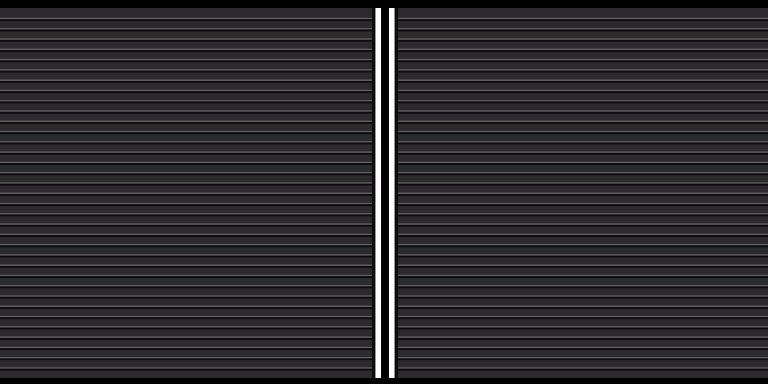
Reproduce this pattern procedurally as a Shadertoy shader.

```glsl
// Dark ribbed shutter: 36 slats across two panels, split by a pair of white rails.

// Box-filtered coverage of the interval [lo, hi] for a pixel of the given size
float band(float x, float lo, float hi, float pixel) {
    return clamp((x - lo) / pixel + 0.5, 0.0, 1.0)
         - clamp((x - hi) / pixel + 0.5, 0.0, 1.0);
}

float slope(float cell) {
    return 2.0 * fract(sin(cell * 127.1) * 43758.5) - 1.0;
}

float gradientNoise(float x) {
    float cell = floor(x), f = x - cell;
    float fade = f * f * f * (f * (f * 6.0 - 15.0) + 10.0);
    return mix(slope(cell) * f, slope(cell + 1.0) * (f - 1.0), fade);
}

// Slat face with a lit lip and a shadowed groove below it; row grows downwards
vec3 slats(float row, float pixel) {
    float seam = floor(row + 0.5);
    float offset = row - seam;
    float inside = step(0.5, seam) * step(seam, 35.5);

    float tint = gradientNoise(floor(row) * 0.37 + 0.2);
    vec3 color = vec3(0.172, 0.163, 0.178) + vec3(-0.012, 0.012, -0.004) * tint;
    color = mix(color, vec3(0.39, 0.36, 0.39), inside * band(offset, -0.045, 0.10, pixel));
    return mix(color, vec3(0.045), inside * band(offset, 0.10, 0.28, pixel));
}

void mainImage(out vec4 fragColor, in vec2 fragCoord) {
    float pixel = 1.0 / iResolution.y;
    float down = 1.0 - fragCoord.y * pixel;
    float side = abs(fragCoord.x - 0.5013 * iResolution.x) * pixel;

    // Ribbed panels
    float pitch = 0.9636 / 36.0;
    vec3 color = slats((down - 0.0208) / pitch, pixel / pitch);

    // Central channel and its two rails
    color = mix(color, vec3(0.05), band(side, -1.0, 0.0339, pixel));
    color = mix(color, vec3(0.0), band(side, -1.0, 0.0103, pixel));
    color = mix(color, vec3(1.0), band(side, 0.0103, 0.0249, pixel));

    // Black margins above and below
    color *= band(down, 0.0208, 0.9844, pixel);
    fragColor = vec4(color, 1.0);
}
```
